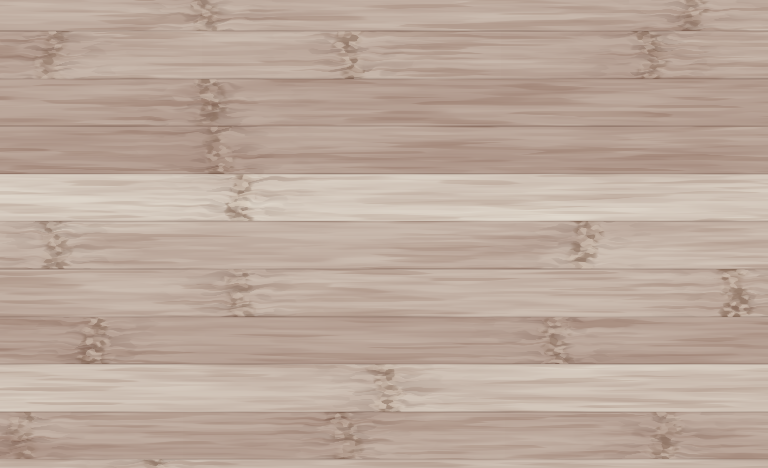
A WebGL 2 fragment shader for this texture:

```glsl
#version 300 es
precision highp float;

uniform vec2 u_resolution;
out vec4 fragColor;

float hash(vec2 p) {
  return fract(sin(dot(p, vec2(127.1, 311.7))) * 43758.55);
}

// Smooth cellular noise: random cell values blended by distance to cell points
float cells(vec2 p) {
  vec2 base = floor(p);
  float sum = 0.0, total = 0.0;
  for (int j = -1; j <= 1; j++) {
    for (int i = -1; i <= 1; i++) {
      vec2 cell = base + vec2(i, j);
      vec2 site = cell + vec2(hash(cell), hash(cell + 57.3));
      vec2 delta = p - site;
      float weight = exp(-8.0 * dot(delta, delta));
      sum += weight * hash(cell + 19.7);
      total += weight;
    }
  }
  return sum / total;
}

// Per strip: first node position, node spacing, lightness
const vec3 STRIPS[11] = vec3[11](
  vec3(0.440, 1.036, 0.50), vec3(0.112, 0.639, 0.45), vec3(0.446, 3.0, 0.25),
  vec3(0.468, 3.0, 0.22), vec3(0.515, 3.0, 0.94), vec3(0.114, 1.135, 0.66),
  vec3(0.513, 1.058, 0.55), vec3(0.200, 0.989, 0.24), vec3(0.826, 3.0, 0.84),
  vec3(0.047, 0.688, 0.34), vec3(0.328, 3.0, 0.72));

void main() {
  vec2 p = vec2(gl_FragCoord.x, u_resolution.y - gl_FragCoord.y) / u_resolution.y;

  // Horizontal strips
  float level = p.y * 9.83 + 0.35;
  float row = floor(level);
  float across = level - row;
  vec3 strip = STRIPS[clamp(int(row), 0, 10)];

  // Signed distance to the nearest node, with a wandering centre line
  float along = p.x - strip.x;
  float index = round(along / strip.y);
  float d = along - index * strip.y;
  d += 0.007 * sin(across * 5.0 + row * 4.1 + index * 2.0);
  float halo = exp(-abs(d) * 14.0);

  // Fibres, bent close to the nodes
  vec2 q = p + vec2(row * 7.3, 0.0);
  q.y += 0.004 * halo * sin(p.x * 85.0 + across * 11.0 + row * 5.0);
  float broad = cells(q * vec2(1.5, 16.0));
  float medium = cells(q * vec2(4.0, 75.0) + 11.0);
  float fine = cells(q * vec2(9.0, 180.0) + 23.0);
  float streak = smoothstep(0.58, 0.9, cells(q * vec2(6.0, 140.0) + 41.0));

  float tone = strip.z + 0.24 * (broad - 0.5) + 0.26 * (medium - 0.5) + 0.26 * (fine - 0.5);
  tone -= 0.16 * exp(-abs(d) * 6.0) * smoothstep(0.02, -0.02, d);
  vec3 color = mix(vec3(0.675, 0.58, 0.53), vec3(0.83, 0.785, 0.74), tone);
  color -= streak * vec3(0.045, 0.06, 0.065);

  // Short dark fibres fraying out of each node
  float fray = smoothstep(0.5, 0.8, cells(q * vec2(26.0, 130.0) + 67.0));
  color -= fray * halo * vec3(0.09, 0.10, 0.10);

  // Crackled node band with dark pits and pale flecks
  float ragged = abs(d) + 0.024 * (cells(p * vec2(50.0, 100.0)) - 0.5);
  float band = smoothstep(0.034, 0.012, ragged);
  band *= 0.6 + 0.4 * hash(vec2(row, index));
  float grain = cells(p * vec2(75.0, 125.0) + 5.0);
  color = mix(color, color * vec3(0.95, 0.93, 0.91), band);
  color = mix(color, vec3(0.53, 0.42, 0.35), 0.62 * band * smoothstep(0.52, 0.85, grain));
  color = mix(color, vec3(0.85, 0.80, 0.75), 0.5 * band * smoothstep(0.42, 0.15, grain));

  // Fine glue seams of uneven strength
  float edge = min(across, 1.0 - across) / 9.83;
  float seam = 1.0 - smoothstep(0.0006, 0.003, edge);
  float seamRow = round(level);
  float strength = 0.5 + 0.3 * sin(p.x * 6.0 + seamRow * 2.3) + 0.2 * sin(p.x * 23.0 + seamRow);
  color -= seam * (0.04 + 0.08 * strength) * vec3(0.9, 1.0, 1.0);

  fragColor = vec4(color, 1.0);
}
```
